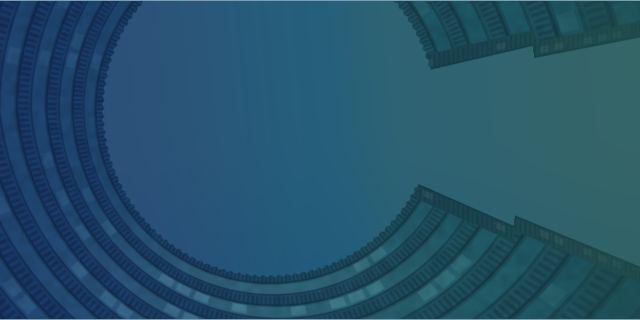
A Shadertoy shader for this background:

```glsl
// Tiled ring-shaped roofs seen from a courtyard, open to a blue-green sky.
const float TAU = 6.2831853;
const vec2 COURT_CENTER = vec2(0.841, 0.656);
const float COURT_RADIUS = 0.519;

float hash(vec2 p) {
    return fract(sin(dot(p, vec2(127.1, 311.7))) * 43758.5);
}

float noise(vec2 p) {
    vec2 i = floor(p), f = fract(p);
    f = f * f * (3.0 - 2.0 * f);
    return mix(mix(hash(i), hash(i + vec2(1, 0)), f.x),
               mix(hash(i + vec2(0, 1)), hash(i + vec2(1, 1)), f.x), f.y);
}

// Soft-edged interval
float band(float x, float lo, float hi, float soft) {
    return smoothstep(lo - soft, lo + soft, x) * (1.0 - smoothstep(hi - soft, hi + soft, x));
}

// Height at x of the line through a with a given slope
float lineY(float x, vec2 a, float slope) {
    return a.y + (x - a.x) * slope;
}

vec3 skyColor(vec2 p) {
    vec3 blue = vec3(0.175, 0.315, 0.472);
    vec3 teal = vec3(0.145, 0.372, 0.482);
    vec3 slate = vec3(0.182, 0.388, 0.452);
    vec3 green = vec3(0.205, 0.395, 0.405);
    float x = p.x + 0.1 * (p.y - 0.5);
    vec3 c = mix(blue, teal, smoothstep(0.3, 1.08, x));
    c = mix(c, slate, smoothstep(1.0, 1.3, x));
    c = mix(c, green, smoothstep(1.25, 2.05, x));
    return c - vec3(0.018, 0.012, 0.0) * smoothstep(0.6, 0.1, p.y);
}

// Concentric tiled roofs (dark) alternating with walls (light)
vec3 roofColor(vec2 p, float px) {
    vec2 d = p - COURT_CENTER;
    float r = length(d);
    vec2 dir = d / max(r, 0.001);
    float turn = atan(d.y, d.x) / TAU + 0.5;

    // Ring spacing widens outward and toward the right
    float spacing = 0.15 + 0.025 * dir.x + 0.03 * min(dir.y, 0.0);
    float ring = log(max(r, 0.01) / COURT_RADIUS) / spacing + 0.12;
    float row = floor(ring);
    float t = fract(ring);
    float soft = clamp(px / (r * spacing), 0.02, 0.2);

    float x = smoothstep(0.0, 1.6, p.x);
    vec3 dark = mix(vec3(0.072, 0.182, 0.350), vec3(0.092, 0.265, 0.310), x);
    vec3 light = mix(vec3(0.112, 0.258, 0.425), vec3(0.110, 0.325, 0.375), x);
    float glow = exp(-dot((p - vec2(0.82, 0.1)) * vec2(1.7, 4.5), (p - vec2(0.82, 0.1)) * vec2(1.7, 4.5)));
    light += vec3(0.07, 0.08, 0.06) * glow;

    float wall = band(t, 0.5, 0.97, soft);
    vec3 c = mix(dark, light, wall);

    // Tile ribs with a pale gutter and a shadow under the eave
    float ribs = 0.5 + 0.5 * sin(turn * TAU * 270.0);
    float tiles = band(t, 0.1, 0.42, soft);
    c += vec3(0.035, 0.045, 0.05) * tiles * (ribs - 0.15);
    c += vec3(0.025, 0.035, 0.035) * band(t, 0.04, 0.1, soft);
    c *= 1.0 - 0.15 * band(t, 0.44, 0.56, soft);

    // Scattered pale wall panels
    float slot = turn * (58.0 + 6.0 * row);
    float chance = hash(vec2(floor(slot), row));
    float panel = step(0.76, chance) * band(fract(slot), 0.1, 0.85, 0.06);
    c += vec3(0.06, 0.075, 0.07) * panel * band(t, 0.55, 0.9, soft) * (0.5 + 0.7 * glow);

    return c * (0.94 + 0.12 * noise(p * 45.0));
}

// Straight roof along the cut ends; depth is measured from its edge
vec3 endRoofColor(vec2 p, float depth, float px) {
    vec3 c = mix(vec3(0.095, 0.255, 0.300), vec3(0.130, 0.295, 0.295), smoothstep(1.4, 2.0, p.x));
    float slot = p.x * 22.0;
    float block = step(0.7, hash(vec2(floor(slot), 3.0))) * band(fract(slot), 0.1, 0.75, 0.06);
    c += 0.045 * block * band(depth, 0.012, 0.032, px);
    c += 0.012 * sin(p.x * 420.0) * band(depth, 0.006, 0.045, px);
    return c - 0.025 * band(depth, 0.0, 0.006, px);
}

void mainImage(out vec4 fragColor, in vec2 fragCoord) {
    vec2 p = fragCoord / iResolution.y;
    float px = 1.0 / iResolution.y;
    vec2 d = p - COURT_CENTER;

    // Round court with a scalloped eave
    float scallop = 0.003 * sin(atan(d.y, d.x) * 130.0);
    float court = 1.0 - smoothstep(-px, px, length(d) - COURT_RADIUS - scallop);

    // Stepped gap on the right
    float upper = mix(lineY(p.x, vec2(1.354, 0.784), 0.233),
                      lineY(p.x, vec2(1.667, 0.818), 0.195), smoothstep(-px, px, p.x - 1.667));
    float lower = mix(lineY(p.x, vec2(1.315, 0.422), -0.44),
                      lineY(p.x, vec2(1.607, 0.328), -0.41), smoothstep(-px, px, p.x - 1.607));
    float depth = max(p.y - upper, lower - p.y);
    float gap = (1.0 - smoothstep(-px, px, depth)) * step(1.2, p.x);

    vec3 color = roofColor(p, px);
    float endRoof = band(depth, -0.01, 0.05, px) * step(1.3, p.x);
    color = mix(color, endRoofColor(p, depth, px), endRoof);
    color = mix(color, vec3(0.115, 0.285, 0.295), 0.5 * smoothstep(1.6, 2.0, p.x));
    color = mix(color, skyColor(p), max(court, gap));

    // Pale hairlines along the top and bottom
    float border = 1.0 - smoothstep(0.002, 0.004, min(p.y, 1.0 - p.y));
    color = mix(color, vec3(0.49, 0.62, 0.70), border);
    fragColor = vec4(color, 1.0);
}
```
